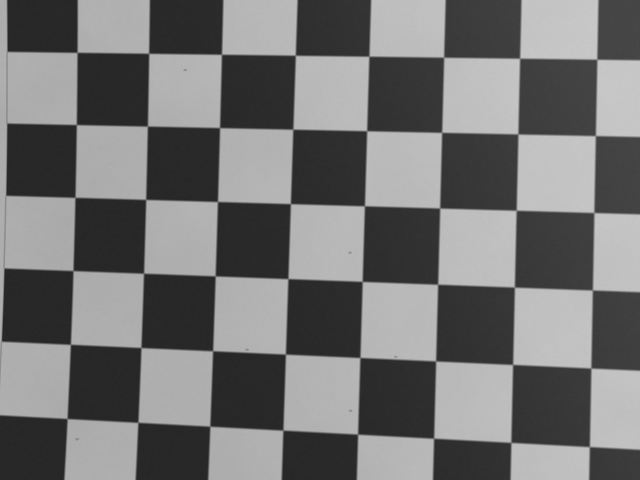
Give the GLSL for this pattern, as a WebGL 1 fragment shader.

```glsl
precision highp float;

// A printed checkerboard on grey paper, seen slightly askew under uneven light.
// A projective map with a small bend at the left turns canvas points into square
// units; soft signed edges make the checks, and noise adds paper mottle and specks.

uniform vec2 u_resolution;

// Placement: lengths are in canvas heights, board units are squares.
const vec2 ANCHOR = vec2(0.606, 0.5747);    // canvas point of board corner (0, 0)
const vec2 BOARD_X = vec2(6.527, -0.217);   // squares per height, to the right
const vec2 BOARD_Y = vec2(0.188, 6.418);    // squares per height, upward
const vec2 TILT = vec2(0.0511, -0.0237);    // perspective foreshortening
const vec2 LEFT_BEND = vec2(-0.30, -0.44);  // linear and quadratic paper curl
const float LEFT_MARGIN = -4.0;             // the board ends here, paper beyond
const float EDGE_SOFTNESS = 0.021;          // half width of an edge, in squares

// Tones
const float INK_DEEP = 0.155;
const float INK_SHEEN = 0.275;
const float PAPER_SHADE = 0.675;
const float PAPER_LIT = 0.775;
const float MOTTLE = 0.018;
const float GRAIN = 0.012;
const float SPECK_DARKNESS = 0.13;
const float SPECK_CHANCE = 0.06;

float hash(vec2 p) {
  vec3 q = fract(vec3(p.xyx) * 0.1031);
  q += dot(q, q.yzx + 33.33);
  return fract((q.x + q.y) * q.z);
}

float valueNoise(vec2 p) {
  vec2 cell = floor(p);
  vec2 f = fract(p);
  f = f * f * (3.0 - 2.0 * f);
  float low = mix(hash(cell), hash(cell + vec2(1.0, 0.0)), f.x);
  float high = mix(hash(cell + vec2(0.0, 1.0)), hash(cell + 1.0), f.x);
  return mix(low, high, f.y);
}

float mottle(vec2 p) {
  float sum = 0.0;
  float weight = 0.5;
  for (int octave = 0; octave < 3; octave++) {
    sum += weight * (valueNoise(p) - 0.5);
    p = p * 2.1 + 17.0;
    weight *= 0.5;
  }
  return sum;
}

vec2 canvasToBoard(vec2 p) {
  vec2 d = p - ANCHOR;
  vec2 board = vec2(dot(BOARD_X, d), dot(BOARD_Y, d)) / (1.0 + dot(TILT, d));
  board.x += min(d.x, 0.0) * d.y * (LEFT_BEND.x + LEFT_BEND.y * d.y);
  return board;
}

// Signed wave from -1 to 1 that flips at every whole number.
vec2 softSquareWave(vec2 b, float softness) {
  vec2 toLine = fract(b) - 0.5;
  vec2 nearness = 0.5 - abs(toLine);
  vec2 parity = 1.0 - 2.0 * mod(floor(b), 2.0);
  return parity * smoothstep(-softness, softness, nearness) * 2.0 * parity * parity
       - parity;
}

// Ink coverage of the checks, cut off at the left margin.
float inkCoverage(vec2 b, float softness) {
  vec2 wave = softSquareWave(b, softness);
  float checks = 0.5 + 0.5 * wave.x * wave.y;
  float onBoard = smoothstep(-softness, softness, b.x - LEFT_MARGIN);
  return checks * onBoard;
}

// Sparse tiny specks, one candidate per cell.
float specks(vec2 p) {
  vec2 grid = p * 9.0;
  vec2 cell = floor(grid);
  vec2 centre = 0.2 + 0.6 * vec2(hash(cell + 3.1), hash(cell + 8.7));
  float present = step(hash(cell + 21.3), SPECK_CHANCE);
  float distance2d = length((fract(grid) - centre) * vec2(0.7, 1.0));
  return present * (1.0 - smoothstep(0.012, 0.035, distance2d));
}

void main() {
  vec2 p = gl_FragCoord.xy / u_resolution.y;
  vec2 board = canvasToBoard(p);
  float softness = max(EDGE_SOFTNESS, 4.5 / u_resolution.y);

  // Light falls from the upper right.
  float light = smoothstep(0.25, 1.75, p.x + 0.38 * p.y);
  float ink = mix(INK_DEEP, INK_SHEEN, light * light);
  float paper = mix(PAPER_SHADE, PAPER_LIT, light);
  paper += MOTTLE * 2.0 * mottle(p * 7.0) - SPECK_DARKNESS * specks(p);

  // The upward axis starts on an inked square above the anchor.
  float tone = mix(paper, ink, inkCoverage(board, softness));
  tone += GRAIN * (valueNoise(p * 300.0) - 0.5);
  gl_FragColor = vec4(vec3(tone), 1.0);
}
```
